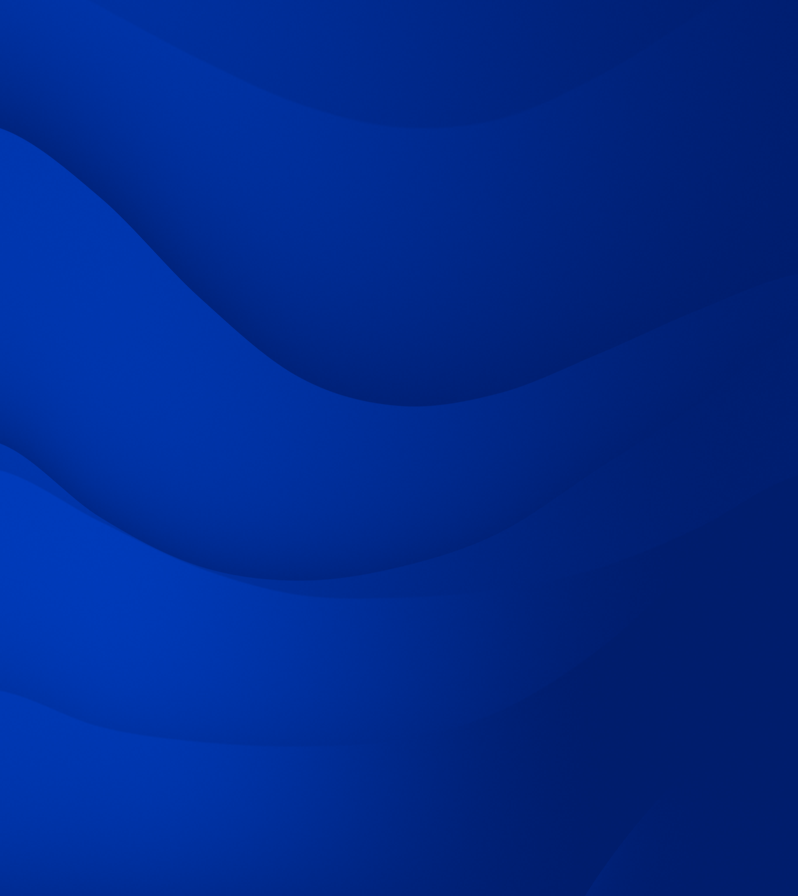
A Shadertoy shader for this background:

```glsl
const vec3 DEEP_BLUE = vec3(0.0, 0.112, 0.425);
const vec3 BRIGHT_BLUE = vec3(0.0, 0.232, 0.735);
const int KNOTS = 9;

float hash(vec2 p) {
    vec3 q = fract(vec3(p.xyx) * 0.1031);
    q += dot(q, q.yzx + 33.33);
    return fract((q.x + q.y) * q.z);
}

// Catmull-Rom curve through evenly spaced heights
float curveHeight(float heights[KNOTS], float x) {
    float position = clamp(x, 0.0, 0.9999) * float(KNOTS - 1);
    int i = int(position);
    float t = fract(position);
    float a = heights[max(i - 1, 0)];
    float b = heights[i];
    float c = heights[i + 1];
    float d = heights[min(i + 2, KNOTS - 1)];
    return b + 0.5 * t * (c - a + t * (2.0 * a - 5.0 * b + 4.0 * c - d
             + t * (3.0 * (b - c) + d - a)));
}

// Light fades across span, with a shadow just above the fold
float foldLight(float x, float rise, vec2 ends, vec2 span, float shadow, float depth) {
    float base = mix(ends.x, ends.y, smoothstep(span.x, span.y, x));
    return base * (1.0 - shadow * exp(-max(rise, 0.0) / depth));
}

// Cover everything above the fold with its own light
float paintFold(float below, float x, float rise, float edge,
                vec2 ends, vec2 span, float shadow, float depth) {
    float light = foldLight(x, rise, ends, span, shadow, depth);
    return mix(below, light, smoothstep(-edge, edge, rise));
}

void mainImage(out vec4 fragColor, in vec2 fragCoord) {
    vec2 uv = fragCoord / iResolution.xy;
    float edge = 1.0 / iResolution.y;

    // Fold outlines, from top to bottom
    float crest[KNOTS] = float[KNOTS](1.052, 0.993, 0.934, 0.884, 0.858, 0.867, 0.915, 0.984, 1.059);
    float upper[KNOTS] = float[KNOTS](0.857, 0.780, 0.668, 0.579, 0.547, 0.561, 0.605, 0.654, 0.694);
    float middle[KNOTS] = float[KNOTS](0.505, 0.423, 0.368, 0.352, 0.367, 0.405, 0.477, 0.549, 0.632);
    float lower[KNOTS] = float[KNOTS](0.475, 0.418, 0.366, 0.336, 0.333, 0.342, 0.366, 0.411, 0.469);
    float base[KNOTS] = float[KNOTS](0.229, 0.189, 0.172, 0.167, 0.174, 0.206, 0.275, 0.375, 0.479);

    // Floor and the faint sliver in its right corner
    float light = foldLight(uv.x, uv.y, vec2(0.95, 0.0), vec2(0.15, 0.78), 0.5, 0.1);
    float sliver = uv.x - (0.733 + 0.7 * uv.y + 1.4 * uv.y * uv.y);
    light += 0.15 * smoothstep(-edge, edge, sliver) * exp(-max(sliver, 0.0) / 0.05)
           * (1.0 - smoothstep(0.0, 0.15, uv.y));

    // Folds stacked from back to front
    light = paintFold(light, uv.x, uv.y - curveHeight(base, uv.x), edge * 1.5,
                      vec2(1.0, 0.0), vec2(0.1, 0.9), 0.3, 0.07);
    light = paintFold(light, uv.x, uv.y - curveHeight(lower, uv.x), edge * 1.5,
                      vec2(0.85, 0.06), vec2(0.0, 0.95), 0.1, 0.05);
    light = paintFold(light, uv.x, uv.y - curveHeight(middle, uv.x), edge,
                      vec2(0.85, 0.1), vec2(0.1, 1.0), 0.6, 0.06);
    light = paintFold(light, uv.x, uv.y - curveHeight(upper, uv.x), edge,
                      vec2(0.9, 0.05), vec2(0.0, 1.1), 0.75, 0.13);
    light = paintFold(light, uv.x, uv.y - curveHeight(crest, uv.x), edge * 2.0,
                      vec2(0.75, 0.08), vec2(0.0, 1.0), 0.1, 0.08);

    // Fine grain
    float grain = hash(floor(uv * vec2(456.0, 512.0))) - 0.5;
    vec3 color = mix(DEEP_BLUE, BRIGHT_BLUE, clamp(light + 0.03 * grain, 0.0, 1.0));
    fragColor = vec4(color, 1.0);
}
```
